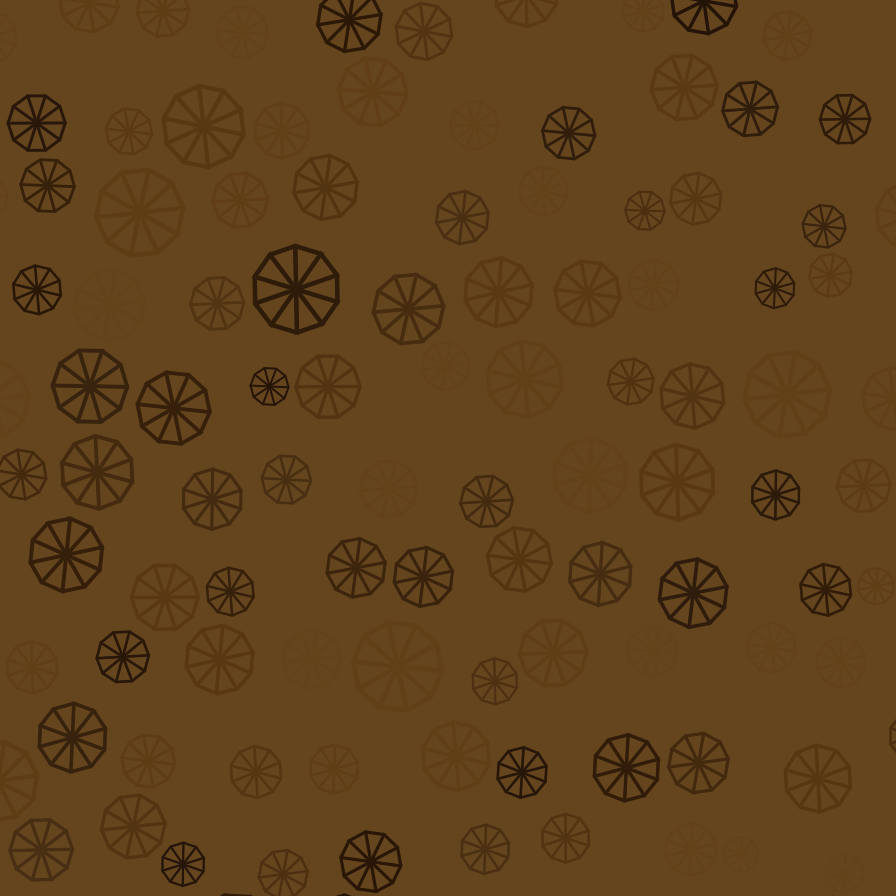
This pattern is drawn by a Shadertoy shader. Its source:

```glsl
// Scattered ten-spoked wheels on a flat brown ground, from faint ochre to near black.
// Each cell of a staggered, jittered grid holds one wheel; wheels shrink to clear
// their neighbours, and each is a folded-sector distance field.

#define GRID 9.7          // cells along the canvas height
#define JITTER 0.27       // wander of a wheel, in cells
#define RADIUS_MIN 0.0285 // smallest wheel, in canvas heights
#define RADIUS_MAX 0.055  // largest wheel
#define SIZE_SKEW 1.6     // higher gives more small wheels
#define TONE_SKEW 2.3     // higher gives fewer dark wheels
#define CLEARANCE 0.92    // share of the free space a wheel may fill
#define LINE 0.05         // half line width relative to radius
#define SPOKES 10.0

const float TAU = 6.2831853;
const vec3 GROUND = vec3(0.392, 0.269, 0.113);
const vec3 FAINT  = vec3(0.385, 0.245, 0.080);
const vec3 DARK   = vec3(0.145, 0.075, 0.020);

// Three random values per cell and seed
vec3 hash3(vec2 cell, float seed) {
    vec3 p = fract(vec3(cell.xyx + seed) * vec3(0.1031, 0.1030, 0.0973));
    p += dot(p, p.yxz + 33.33);
    return fract((p.xxy + p.yzz) * p.zyx);
}

// Centre (xy) and wished radius (z) of a cell's wheel, in cell units
vec3 wheelSeed(vec2 cell) {
    vec3 h = hash3(cell, 17.3);
    float stagger = 0.5 * mod(cell.y, 2.0) - 0.25;
    vec2 centre = cell + 0.5 + vec2(stagger, 0.0) + JITTER * (2.0 * h.xy - 1.0);
    float radius = mix(RADIUS_MIN, RADIUS_MAX, pow(h.z, SIZE_SKEW));
    return vec3(centre, radius * GRID);
}

// Radius after sharing the space with the surrounding wheels
float clearRadius(vec2 cell, vec3 wheel) {
    float radius = wheel.z;
    for (int j = -1; j <= 1; j++)
    for (int i = -1; i <= 1; i++) {
        if (i == 0 && j == 0) continue;
        vec3 other = wheelSeed(cell + vec2(i, j));
        float space = distance(wheel.xy, other.xy) * CLEARANCE;
        radius = min(radius, space * wheel.z / (wheel.z + other.z));
    }
    return radius;
}

// Distance to the spokes and straight-sided rim of a wheel
float wheelDistance(vec2 p, float radius, float turn) {
    float sector = TAU / SPOKES;
    float angle = atan(p.y, p.x) + turn;
    angle = abs(mod(angle + 0.5 * sector, sector) - 0.5 * sector);
    vec2 q = length(p) * vec2(cos(angle), sin(angle));
    vec2 sideNormal = vec2(cos(0.5 * sector), sin(0.5 * sector));
    float rim = abs(dot(q, sideNormal) - radius * sideNormal.x);
    float spoke = max(q.y, q.x - radius);
    return min(rim, spoke);
}

// Opaque ink for a tone in 0..1, sinking into the ground at the faint end
vec3 wheelColour(float tone, float greyness) {
    vec3 ink = mix(FAINT, DARK, pow(tone, TONE_SKEW));
    ink += vec3(-0.012, 0.0, 0.015) * greyness * smoothstep(0.35, 0.7, tone);
    return mix(GROUND, ink, mix(0.3, 1.0, smoothstep(0.0, 0.4, tone)));
}

void mainImage(out vec4 fragColor, in vec2 fragCoord) {
    vec2 p = fragCoord / iResolution.y * GRID;
    float pixel = GRID / iResolution.y;
    vec2 home = floor(p);
    vec3 colour = GROUND;

    for (int j = -1; j <= 1; j++)
    for (int i = -1; i <= 1; i++) {
        vec2 cell = home + vec2(i, j);
        vec3 wheel = wheelSeed(cell);
        vec2 local = p - wheel.xy;
        if (length(local) > wheel.z + pixel) continue;

        vec3 look = hash3(cell, 71.9); // tone, greyness, turn
        float radius = clearRadius(cell, wheel);
        float halfLine = LINE * radius;
        float d = wheelDistance(local, radius - halfLine, look.z * TAU) - halfLine;
        float cover = 1.0 - smoothstep(-0.6 * pixel, 0.6 * pixel, d);
        colour = mix(colour, wheelColour(look.x, look.y), cover);
    }
    fragColor = vec4(colour, 1.0);
}
```
